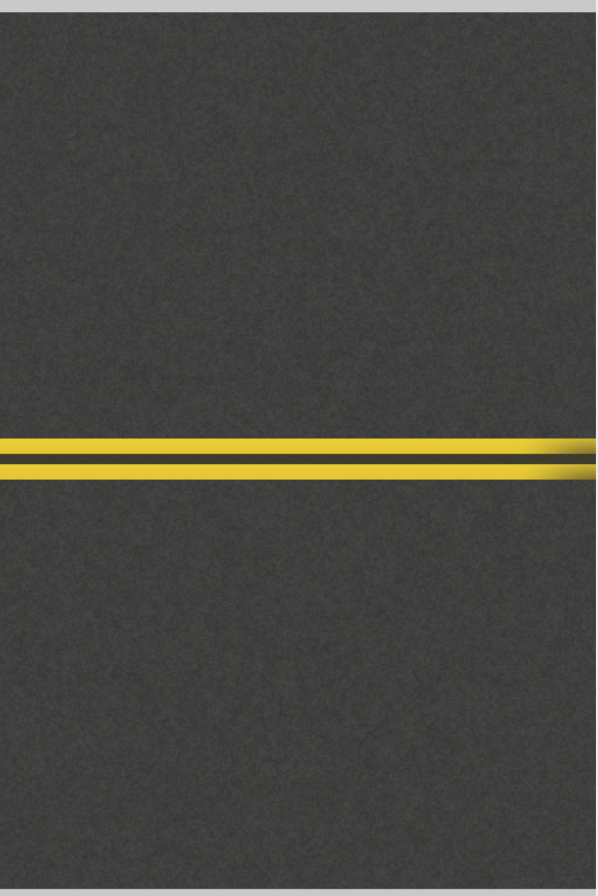
Write a WebGL 1 fragment shader that draws this texture.

```glsl
precision highp float;
// Asphalt road seen from above: double yellow centre line, pale kerbs and fine grain.
uniform vec2 u_resolution;

#define ASPHALT vec3(0.246, 0.248, 0.242)
#define PAINT vec3(0.915, 0.800, 0.205)
#define KERB vec3(0.790, 0.790, 0.790)
#define GAP_TINT vec3(0.235, 0.225, 0.150)
#define UPPER_LINE 0.5020
#define LOWER_LINE 0.4733
#define LINE_HALF 0.0086
#define TOP_KERB 0.9863
#define BOTTOM_KERB 0.0078
#define RIGHT_EDGE 0.9965
#define GRAIN 0.075
#define SOFTNESS 0.0010

float hash(vec2 p) {
  vec3 q = fract(vec3(p.xyx) * 0.1031);
  q += dot(q, q.yzx + 33.33);
  return fract((q.x + q.y) * q.z);
}

float valueNoise(vec2 p) {
  vec2 cell = floor(p);
  vec2 f = fract(p);
  f = f * f * (3.0 - 2.0 * f);
  float low = mix(hash(cell), hash(cell + vec2(1.0, 0.0)), f.x);
  float high = mix(hash(cell + vec2(0.0, 1.0)), hash(cell + vec2(1.0, 1.0)), f.x);
  return mix(low, high, f.y);
}

// Fine stones over broader mottling, centred on zero
float grain(vec2 p) {
  float sum = 0.0;
  float weight = 0.55;
  float scale = 430.0;
  for (int i = 0; i < 4; i++) {
    sum += weight * (valueNoise(p * scale + float(i) * 17.3) - 0.5);
    scale *= 0.47;
    weight *= 0.5;
  }
  return sum;
}

float band(float y, float centre, float halfWidth, float blur) {
  return 1.0 - smoothstep(-blur, blur, abs(y - centre) - halfWidth);
}

// Painted line whose lower right end sinks into shadow
vec3 paintLine(vec3 base, vec2 uv, float centre, float blur) {
  float height = clamp((uv.y - centre) / LINE_HALF * 0.5 + 0.5, 0.0, 1.0);
  float shade = smoothstep(0.86, 1.0, uv.x) * (1.0 - 0.75 * height);
  vec3 paint = PAINT * (0.97 + 0.04 * height);
  paint = mix(paint, vec3(0.44, 0.39, 0.18), shade * 0.85);
  return mix(base, paint, band(uv.y, centre, LINE_HALF, blur));
}

void main() {
  vec2 uv = gl_FragCoord.xy / u_resolution;
  vec2 p = gl_FragCoord.xy / u_resolution.y;
  float blur = max(SOFTNESS, 0.6 / u_resolution.y);

  // Asphalt with grey grain and faint warm and cool stones
  float tint = valueNoise(p * 230.0 + 71.0) - 0.5;
  vec3 color = ASPHALT + GRAIN * grain(p);
  color += tint * vec3(0.018, 0.002, -0.018);

  // Dark seam around and between the two lines
  float middle = 0.5 * (UPPER_LINE + LOWER_LINE);
  float seam = band(uv.y, middle, 0.0232, 0.0022);
  color = mix(color, GAP_TINT, seam * 0.75);

  color = paintLine(color, uv, UPPER_LINE, blur);
  color = paintLine(color, uv, LOWER_LINE, blur);

  // Pale borders
  float kerb = smoothstep(TOP_KERB - blur, TOP_KERB + blur, uv.y);
  kerb = max(kerb, 1.0 - smoothstep(BOTTOM_KERB - blur, BOTTOM_KERB + blur, uv.y));
  color = mix(color, KERB, kerb);
  float side = smoothstep(RIGHT_EDGE - blur, RIGHT_EDGE + blur, uv.x);
  color = mix(color, vec3(0.93), side);

  gl_FragColor = vec4(color, 1.0);
}
```
